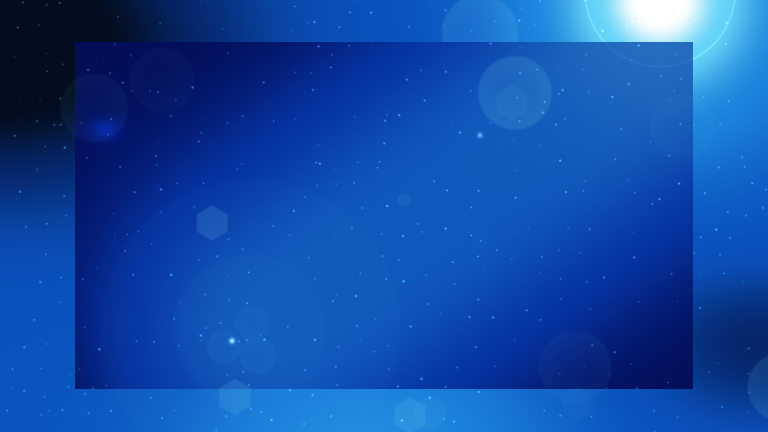
Write a Shadertoy shader that draws this background.

```glsl
// A blue backdrop lit by a sun at the upper right, under a darker framed panel.
// Gaussian light fields drive colour ramps; soft discs, hexagons and hashed
// specks of dust lie on top. Unit of length: the canvas height.

const vec2 SUN = vec2(1.528, 1.0);
const vec2 PANEL_MIN = vec2(0.1736, 0.0995);
const vec2 PANEL_MAX = vec2(1.604, 0.9028);
const vec2 BAND_START = vec2(0.46, 0.12);
const vec2 BAND_DIR = vec2(0.815, 0.58);
const float BAND_WIDTH = 0.40;
const vec2 HALO = vec2(0.579, 0.236);

const vec3 NIGHT = vec3(0.01, 0.05, 0.12);
const vec3 NAVY = vec3(0.02, 0.15, 0.42);
const vec3 AZURE = vec3(0.04, 0.32, 0.74);
const vec3 SKY = vec3(0.11, 0.52, 0.86);
const vec3 CYAN = vec3(0.40, 0.83, 0.97);
const vec3 PANEL_DARK = vec3(0.01, 0.05, 0.34);
const vec3 PANEL_MID = vec3(0.02, 0.20, 0.63);
const vec3 PANEL_LIGHT = vec3(0.06, 0.35, 0.73);
const vec3 ORB_TINT = vec3(0.42, 0.78, 0.94);
const vec3 GLINT_TINT = vec3(0.55, 0.60, 0.45);

// Centre, radius, strength
const vec4 REAR_ORB = vec4(1.111, 0.924, 0.088, 0.16);
const vec4 ORBS[11] = vec4[11](
    vec4(1.192, 0.785, 0.085, 0.17), vec4(1.331, 0.150, 0.084, 0.05),
    vec4(0.218, 0.750, 0.079, 0.05), vec4(0.375, 0.815, 0.074, 0.03),
    vec4(1.579, 0.706, 0.075, 0.04), vec4(1.810, 0.104, 0.079, 0.14),
    vec4(0.519, 0.197, 0.039, 0.06), vec4(0.597, 0.176, 0.042, 0.06),
    vec4(0.583, 0.252, 0.039, 0.05), vec4(0.995, 0.044, 0.037, 0.08),
    vec4(0.935, 0.537, 0.014, 0.12));
const vec4 HEXES[5] = vec4[5](
    vec4(0.491, 0.484, 0.041, 0.17), vec4(1.185, 0.762, 0.041, 0.07),
    vec4(0.544, 0.081, 0.042, 0.17), vec4(0.949, 0.039, 0.042, 0.16),
    vec4(1.338, 0.067, 0.041, 0.04));

float hash(vec2 p) {
    return fract(sin(dot(p, vec2(127.1, 311.7))) * 43758.5453);
}

float glow(vec2 p, vec2 centre, vec2 size) {
    vec2 q = (p - centre) / size;
    return exp(-dot(q, q));
}

float cover(float dist, float blur) {
    return 1.0 - smoothstep(-blur, blur, dist);
}

// Disc that brightens gently toward its rim
float orb(vec2 p, vec4 o, float blur) {
    float d = length(p - o.xy);
    return o.w * cover(d - o.z, blur) * mix(0.7, 1.0, smoothstep(0.3, 1.0, d / o.z));
}

// Hexagon with a corner at the top; size is the corner radius
float hexagon(vec2 p, float size) {
    p = abs(p);
    return max(p.x, dot(p, vec2(0.5, 0.866))) - 0.866 * size;
}

vec3 backdrop(vec2 p) {
    float d = length(p - SUN);
    float light = 0.5 - 0.62 * glow(p, vec2(0.0, 0.9), vec2(0.5, 0.33))
        - 0.28 * glow(p, vec2(1.75, 0.2), vec2(0.25, 0.17))
        + 0.22 * glow(p, vec2(0.85, -0.05), vec2(0.45, 0.3))
        + 0.38 * exp(-d * d / 0.1225) + 0.30 * exp(-d * d / 0.017);
    vec3 c = mix(NIGHT, NAVY, smoothstep(0.0, 0.25, light));
    c = mix(c, AZURE, smoothstep(0.2, 0.5, light));
    c = mix(c, SKY, smoothstep(0.48, 0.7, light));
    c = mix(c, CYAN, smoothstep(0.67, 0.9, light));
    return mix(c, vec3(1.0), 1.0 - smoothstep(0.05, 0.15, d));
}

// A diagonal band of light crosses the panel
vec3 panelColour(vec2 p) {
    vec2 q = p - BAND_START;
    float along = dot(q, BAND_DIR);
    float across = dot(q, vec2(-BAND_DIR.y, BAND_DIR.x)) / BAND_WIDTH;
    float light = exp(-across * across) * smoothstep(-0.45, 0.25, along);
    vec3 c = mix(PANEL_DARK, PANEL_MID, smoothstep(0.0, 0.5, light));
    c = mix(c, PANEL_LIGHT, smoothstep(0.4, 1.0, light));
    return c + vec3(0.10, 0.09, 0.02) * glow(p, SUN, vec2(0.28));
}

// Dust: one speck in some cells of each grid layer
float dust(vec2 p, float pixel) {
    float sum = 0.0;
    for (int i = 0; i < 2; i++) {
        float layer = float(i);
        vec2 g = p * (12.0 + 7.0 * layer) + 3.7 * layer;
        vec2 id = floor(g) + 31.0 * layer;
        vec2 spot = 0.2 + 0.6 * vec2(hash(id), hash(id + 17.3));
        float dist = length(fract(g) - spot) / (12.0 + 7.0 * layer);
        float size = mix(0.001, 0.0025, hash(id + 5.1));
        float power = step(0.55, hash(id + 9.7)) * mix(0.1, 0.5, hash(id + 2.9));
        sum += power * cover(dist - size, pixel);
    }
    return sum;
}

void mainImage(out vec4 fragColor, in vec2 fragCoord) {
    float pixel = 1.0 / iResolution.y;
    vec2 p = fragCoord * pixel;

    // Backdrop, rear disc and panel
    vec3 colour = mix(backdrop(p), ORB_TINT, orb(p, REAR_ORB, 0.004));
    vec2 edge = max(PANEL_MIN - p, p - PANEL_MAX);
    float panel = cover(max(edge.x, edge.y), 0.5 * pixel);
    colour = mix(colour, panelColour(p), panel);

    // Ring around the sun
    float ring = abs(length(p - SUN - vec2(0.0, 0.02)) - 0.174);
    colour += vec3(0.12, 0.14, 0.16) * cover(ring - 0.001, 0.003) * mix(1.0, 0.3, panel);

    // Wide halos, discs and hexagons
    for (int i = 1; i <= 2; i++)
        colour = mix(colour, ORB_TINT, 0.02 * cover(length(p - HALO) - 0.174 * float(i), 0.006));
    for (int i = 0; i < ORBS.length(); i++)
        colour = mix(colour, ORB_TINT, orb(p, ORBS[i], 0.004));
    for (int i = 0; i < HEXES.length(); i++)
        colour = mix(colour, ORB_TINT, HEXES[i].w * cover(hexagon(p - HEXES[i].xy, HEXES[i].z), 0.003));

    // Blue spark, two warm glints and dust
    colour += vec3(0.0, 0.06, 0.25) * glow(p, vec2(0.243, 0.70), vec2(0.035, 0.025));
    colour += GLINT_TINT * (glow(p, vec2(0.537, 0.211), vec2(0.006))
        + 0.6 * glow(p, vec2(1.111, 0.687), vec2(0.006)));
    colour += ORB_TINT * dust(p, pixel);
    fragColor = vec4(clamp(colour, 0.0, 1.0), 1.0);
}
```
